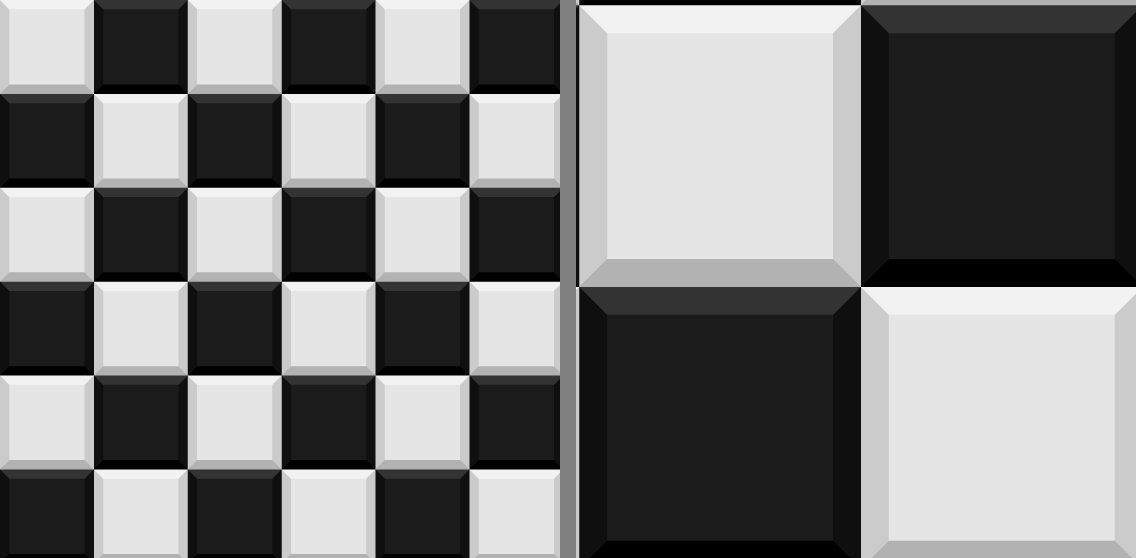
Left, the full canvas; right, a detail of the centre.
A WebGL 2 fragment shader for this pattern:

```glsl
#version 300 es
precision highp float;
// Checkerboard of bevelled black and white square tiles, lit from above.

uniform vec2 u_resolution;
out vec4 fragColor;

// Grey level at p, in tile units with y pointing down.
float tileShade(vec2 p) {
    vec2 cell = floor(p);
    vec2 local = p - cell - 0.5;
    vec2 dist = abs(local);
    bool isBlack = mod(cell.x + cell.y, 2.0) > 0.5;

    // Flat face
    if (max(dist.x, dist.y) < 0.401) return isBlack ? 0.106 : 0.898;
    // Left and right bevels
    if (dist.x > dist.y) return isBlack ? 0.06 : 0.796;
    // Lit top bevel, then shaded bottom bevel
    if (local.y < 0.0) return isBlack ? 0.2 : 0.949;
    return isBlack ? 0.0 : 0.698;
}

void main() {
    // Average a 4 x 4 grid of samples to smooth straight and mitred edges
    float shade = 0.0;
    for (int j = 0; j < 4; j++) {
        for (int i = 0; i < 4; i++) {
            vec2 offset = (vec2(i, j) + 0.5) / 4.0 - 0.5;
            vec2 pos = gl_FragCoord.xy + offset;
            // Rows start at the top edge; just under six tiles span the width
            vec2 p = vec2(pos.x, u_resolution.y - pos.y) / u_resolution.x;
            shade += tileShade(p * 5.965) / 16.0;
        }
    }
    fragColor = vec4(vec3(shade), 1.0);
}
```
